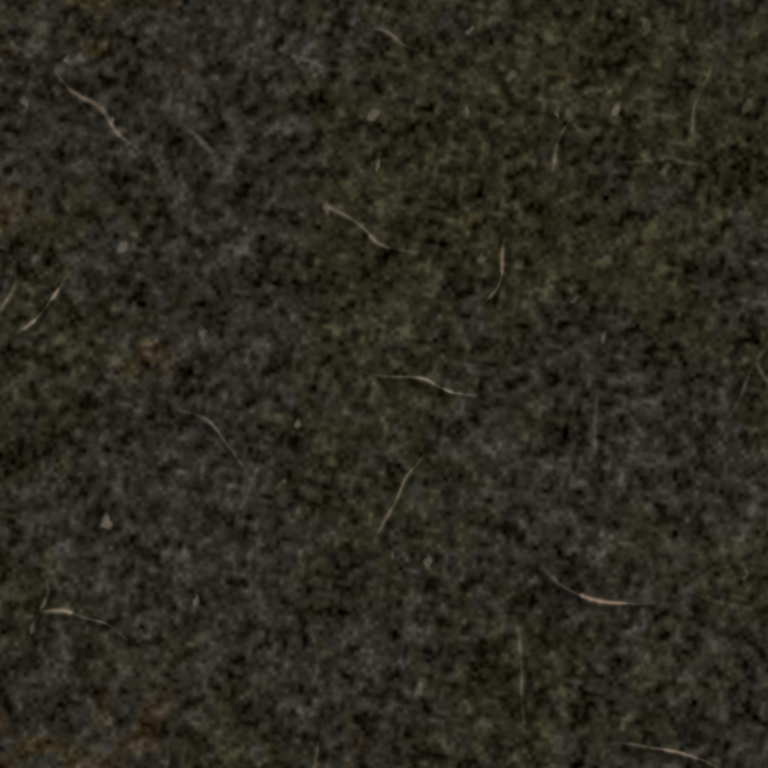
This texture is drawn by a WebGL 2 fragment shader. Its source:

```glsl
#version 300 es
precision highp float;
// Dark olive-grey marble: soft mottled grain over broad tinted patches,
// crossed by short, broken, pale veins and a few light mineral specks.
// Veins and specks are scattered on jittered grids; the grain is value noise.

#define GREY vec3(0.166, 0.159, 0.138)
#define OLIVE vec3(0.163, 0.156, 0.105)
#define VEIN_COLOR vec3(0.56, 0.51, 0.45)
#define GRAIN_SCALE 84.0
#define GRAIN_CONTRAST 0.25
#define PATCH_SCALE 5.0
#define VEIN_CELLS 5.0
#define VEIN_WIDTH 0.0034
#define VEIN_SHARE 0.85
#define SPECK_CELLS 17.0
#define SPECK_SHARE 0.13

uniform vec2 u_resolution;
out vec4 fragColor;

float hash(vec2 p) {
    return fract(sin(dot(p, vec2(127.1, 311.7))) * 43758.5453);
}

vec2 hash2(vec2 p) {
    return vec2(hash(p), hash(p + 57.3));
}

float noise(vec2 p) {
    vec2 i = floor(p), f = fract(p);
    f = f * f * (3.0 - 2.0 * f);
    return mix(mix(hash(i), hash(i + vec2(1, 0)), f.x),
               mix(hash(i + vec2(0, 1)), hash(i + vec2(1, 1)), f.x), f.y);
}

mat2 rotation(float a) {
    return mat2(cos(a), -sin(a), sin(a), cos(a));
}

float fbm(vec2 p) {
    float sum = 0.0, amp = 0.5;
    for (int i = 0; i < 4; i++) {
        sum += amp * noise(p);
        p = rotation(0.6) * p * 2.03 + 17.1;
        amp *= 0.5;
    }
    return sum / 0.9375;
}

// Zero-centred crystal texture mixing coarse and fine lumps
float grain(vec2 p) {
    vec2 q = rotation(0.5) * p * GRAIN_SCALE;
    float lumps = 0.48 * noise(q) + 0.34 * noise(rotation(0.9) * q * 1.9 + 31.0);
    return lumps + 0.18 * noise(q * 0.36 + 9.0) - 0.5;
}

// x: pale vein coverage, y: dark seam beside it
vec2 veins(vec2 p, float pixel) {
    vec2 warp = vec2(noise(p * 22.0), noise(p * 22.0 + 40.0)) - 0.5;
    vec2 g = (p + warp * 0.018) * VEIN_CELLS;
    vec2 result = vec2(0);
    for (int y = -1; y <= 1; y++)
    for (int x = -1; x <= 1; x++) {
        vec2 id = floor(g) + vec2(x, y);
        vec2 shape = hash2(id + 3.7), style = hash2(id + 11.9);
        if (hash(id + 23.1) > VEIN_SHARE) continue;

        // Most veins climb steeply to the right, the rest fall gently
        float steep = step(style.x, 0.6);
        float angle = mix(-0.9 + 0.9 * shape.x, 0.9 + 0.75 * shape.x, steep);
        vec2 q = rotation(angle) * (g - id - hash2(id + 5.3));
        float halfLength = mix(0.18, 0.48, shape.y);
        q.y += (style.y - 0.5) * 1.1 * q.x * q.x;

        // Uneven brightness and thickness break up the line
        float along = abs(q.x) / halfLength;
        float fade = 1.0 - smoothstep(0.3, 1.0, along);
        float broken = smoothstep(0.2, 0.65, noise(vec2(q.x * 13.0, id.x * 7.3 + id.y * 3.1)));
        float strength = mix(0.22, 1.0, pow(hash(id + 31.7), 1.3));
        float width = VEIN_WIDTH * mix(0.55, 1.15, fade * broken) + pixel * 0.4;
        float d = q.y / (VEIN_CELLS * width);
        float line = exp(-d * d * 1.6) * fade * mix(0.25, 1.0, broken) * strength;
        float seam = exp(-(d + 2.2) * (d + 2.2) * 0.6) * fade * strength;
        result = max(result, vec2(line, seam));
    }
    return result;
}

// Small ragged light crystals
float specks(vec2 p, float pixel) {
    vec2 g = (p + 0.006 * (noise(p * 130.0) - 0.5)) * SPECK_CELLS;
    vec2 id = floor(g);
    vec2 q = g - id - mix(vec2(0.25), vec2(0.75), hash2(id + 71.0));
    q = rotation(0.8 + hash(id + 77.0)) * q * vec2(0.7, 1.2);
    float radius = mix(0.05, 0.12, hash(id + 83.0));
    float soft = 0.04 + pixel * SPECK_CELLS;
    float mask = 1.0 - smoothstep(radius - soft, radius + soft, length(q));
    return mask * step(hash(id + 91.0), SPECK_SHARE) * mix(0.25, 0.75, hash(id + 97.0));
}

void main() {
    float size = min(u_resolution.x, u_resolution.y);
    vec2 p = gl_FragCoord.xy / size;
    float pixel = 1.0 / size;

    // Stone body: tinted patches, slow shading and fine grain
    float tint = smoothstep(0.33, 0.67, fbm(p * PATCH_SCALE + 2.6) + 0.3 * (noise(p * 48.0) - 0.5));
    vec3 color = mix(GREY, OLIVE, tint);
    float g = grain(p);
    float tone = g * GRAIN_CONTRAST + 0.28 * g * abs(g);
    tone += 0.035 * (fbm(p * 9.0 + 13.0) - 0.5);
    color += tone * mix(vec3(1.0), vec3(1.04, 1.02, 0.8), tint);

    // Faint rusty stains
    float rust = smoothstep(0.66, 0.85, noise(p * 31.0 + 6.0)) * smoothstep(0.5, 0.7, fbm(p * 4.0 + 21.0));
    color += rust * vec3(0.045, 0.02, -0.01);

    // Pale inclusions with slightly varied warmth
    vec2 vein = veins(p, pixel);
    color *= 1.0 - 0.32 * vein.y;
    vec3 pale = VEIN_COLOR * mix(vec3(1.02, 0.94, 0.9), vec3(1.0, 1.02, 1.03), noise(p * 9.0 + 50.0));
    color = mix(color, pale, vein.x * (0.85 + 0.8 * g));
    color = mix(color, VEIN_COLOR, specks(p, pixel) * 0.75);

    fragColor = vec4(clamp(color, 0.0, 1.0), 1.0);
}
```
